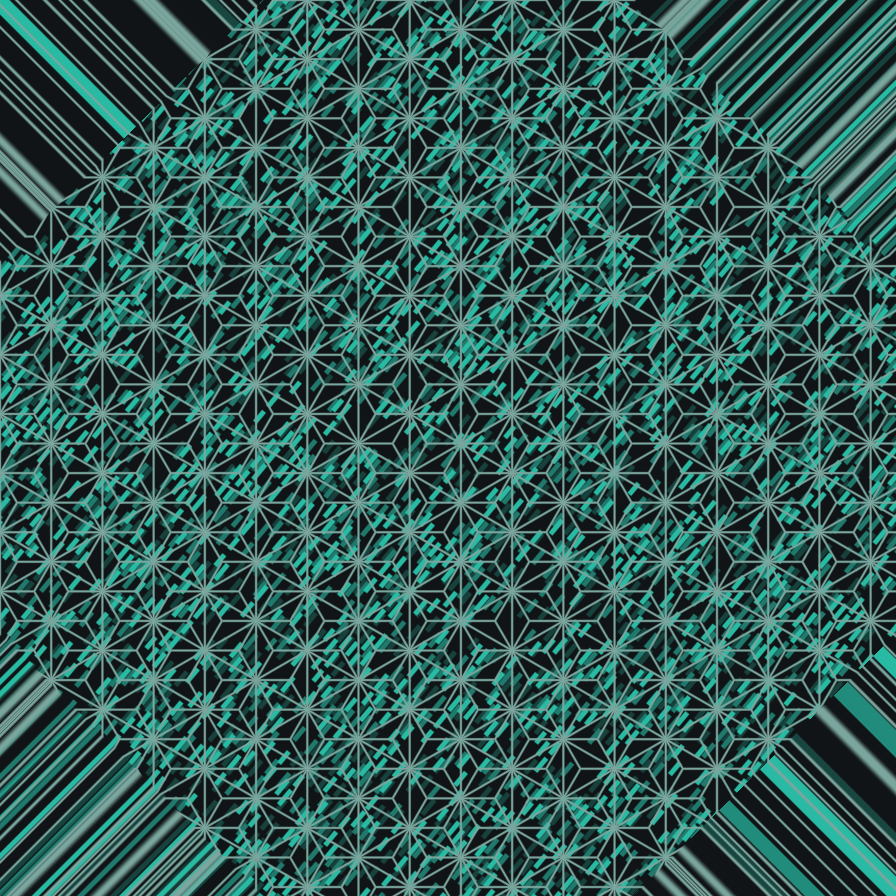
Give the GLSL for this pattern, as a three.js fragment shader.

```glsl
// Asanoha star lattice over slanted teal dashes, smeared into stripes at the corners.
varying vec2 vUv;

const vec3 INK = vec3(0.065, 0.08, 0.085);
const vec3 TEAL = vec3(0.16, 0.73, 0.64);
const vec3 SAGE = vec3(0.48, 0.65, 0.62);

const float STAR_SPACING = 0.066;            // distance between star centres
const float LINE_HALF_WIDTH = 0.0012;
const float FIELD_HALF_SIZE = 0.5;           // half side of the tilted square
const vec2 DASH_CELL = vec2(0.0240, 0.0098); // length and lane width
const float DASH_HALF_WIDTH = 0.0028;
const float DASH_TILT = 0.09;                // extra slant of the dashes
const float DASH_DENSITY = 0.34;
const float CLUSTER_SCALE = 9.0;
const float CLUSTER_STRENGTH = 0.25;
const float SOFTNESS = 0.001;
const float PI = 3.14159265;

float hash(vec2 p) {
  return fract(sin(dot(p, vec2(127.1, 311.7))) * 43758.545);
}

vec2 gradient(vec2 cell) {
  float angle = 2.0 * PI * hash(cell);
  return vec2(cos(angle), sin(angle));
}

float gradientNoise(vec2 p) {
  vec2 i = floor(p);
  vec2 f = fract(p);
  vec2 w = f * f * f * (f * (f * 6.0 - 15.0) + 10.0);
  vec2 e = vec2(1.0, 0.0);
  float low = mix(dot(gradient(i), f), dot(gradient(i + e), f - e), w.x);
  float high = mix(dot(gradient(i + e.yx), f - e.yx),
                   dot(gradient(i + 1.0), f - 1.0), w.x);
  return mix(low, high, w.y);
}

float fill(float dist) {
  return 1.0 - smoothstep(-SOFTNESS, SOFTNESS, dist);
}

// Distance to the twelve rays of the nearest star on a triangular lattice.
float starLattice(vec2 p) {
  vec2 period = vec2(sqrt(3.0), 1.0);
  p = vec2(p.x, 1.0 - p.y) / STAR_SPACING;
  vec2 a = mod(p + 0.5 * period, period) - 0.5 * period;
  vec2 b = mod(p, period) - 0.5 * period;
  vec2 c = dot(a, a) < dot(b, b) ? a : b;
  float sector = PI / 6.0;
  float angle = mod(atan(c.y, c.x + 1e-6) + 0.5 * sector, sector) - 0.5 * sector;
  return length(c) * abs(sin(angle)) * STAR_SPACING;
}

// One layer of scattered dashes; each lane is shifted by its own amount.
float dashes(vec2 q, float layer) {
  q = mat2(cos(DASH_TILT), -sin(DASH_TILT), sin(DASH_TILT), cos(DASH_TILT)) * q;
  float lane = floor(q.y / DASH_CELL.y + 0.37 * layer);
  float along = q.x / DASH_CELL.x + hash(vec2(lane, layer + 3.0));
  vec2 id = vec2(floor(along), lane);
  float seed = hash(id + 17.0 * layer);
  float cluster = gradientNoise(id * DASH_CELL * CLUSTER_SCALE + 4.0);
  float lit = step(seed, DASH_DENSITY + CLUSTER_STRENGTH * cluster);
  float across = fract(q.y / DASH_CELL.y + 0.37 * layer) - 0.5;
  float halfLength = DASH_CELL.x * mix(0.32, 0.46, hash(id + 5.3));
  vec2 box = abs(vec2(fract(along) - 0.5, across) * DASH_CELL);
  return lit * fill(box.x - halfLength) * fill(box.y - DASH_HALF_WIDTH);
}

float band(float u, float centre, float halfWidth) {
  return fill(abs(u - centre) - halfWidth);
}

// Broad teal bands in the upper left and lower right corners.
float cornerBands(vec2 q) {
  float u = q.x;
  if (q.y > 0.0) {
    return max(band(u, -0.002, 0.0095), 0.3 * band(u, 0.166, 0.005));
  }
  float bright = max(band(u, 0.004, 0.0115), band(u, 0.179, 0.008));
  float mid = max(band(u, 0.120, 0.011), band(u, -0.064, 0.008));
  float dim = max(band(u, -0.092, 0.006), band(u, 0.046, 0.004));
  return max(bright, max(0.72 * mid, 0.3 * dim));
}

void main() {
  // Tilt by 45 degrees; clamping stretches the rim outward into stripes.
  vec2 p = vUv - 0.5;
  vec2 tilted = vec2(p.x + p.y, p.y - p.x) * sqrt(0.5);
  vec2 q = clamp(tilted, -FIELD_HALF_SIZE, FIELD_HALF_SIZE);
  vec2 held = vec2(q.x - q.y, q.x + q.y) * sqrt(0.5) + 0.5;

  // Dashes from dim to bright, or bands beyond the rim.
  vec3 color = INK;
  if (abs(tilted.y) > FIELD_HALF_SIZE) {
    color = mix(INK, TEAL, cornerBands(q));
  } else {
    for (int i = 0; i < 3; i++) {
      float layer = float(i);
      float glow = pow((layer + 1.0) / 3.0, 1.2);
      color = mix(color, mix(INK, TEAL, glow), dashes(q, layer));
    }
  }

  // Star lines on top.
  color = mix(color, SAGE, fill(starLattice(held) - LINE_HALF_WIDTH));
  gl_FragColor = vec4(color, 1.0);
}
```
